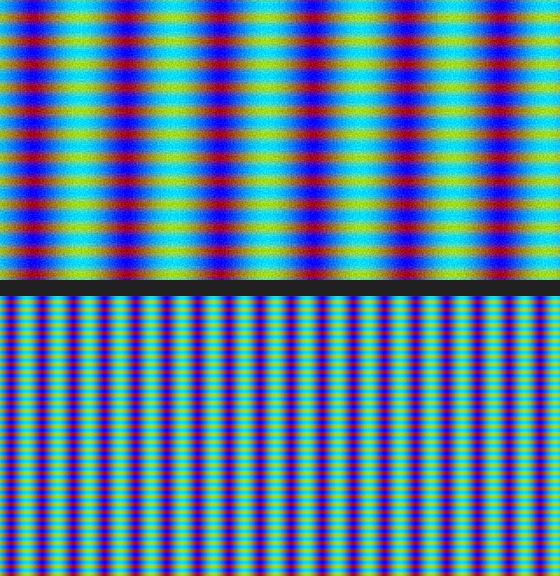
Top: one tile. Bottom: repeated 3 by 3.
Write a WebGL 1 fragment shader that draws this pattern.

```glsl
precision highp float;

uniform vec2 u_resolution;

const float PI = 3.14159265;
const vec2 REPEATS = vec2(6.0, 12.0);
const vec2 DARK_PHASE = vec2(0.36, 0.25);
const vec3 PEAK = vec3(0.65, 0.87, 1.0);
const vec2 GRAIN_CELLS = vec2(320.0, 160.0);
const float GRAIN_STRENGTH = 0.16;

// Unit gradient on a lattice that wraps after "period" cells.
vec2 latticeGradient(vec2 cell, vec2 period) {
  vec2 p = mod(cell, period);
  vec3 q = fract(p.xyx * vec3(0.1031, 0.1030, 0.0973));
  q += dot(q, q.yzx + 33.33);
  float angle = 2.0 * PI * fract((q.x + q.y) * q.z);
  return vec2(cos(angle), sin(angle));
}

float gradientNoise(vec2 p, vec2 period) {
  vec2 cell = floor(p);
  vec2 f = p - cell;
  vec2 blend = f * f * f * (f * (f * 6.0 - 15.0) + 10.0);
  vec2 e = vec2(1.0, 0.0);
  float a = dot(latticeGradient(cell, period), f);
  float b = dot(latticeGradient(cell + e.xy, period), f - e.xy);
  float c = dot(latticeGradient(cell + e.yx, period), f - e.yx);
  float d = dot(latticeGradient(cell + e.xx, period), f - e.xx);
  return mix(mix(a, b, blend.x), mix(c, d, blend.x), blend.y);
}

// Rectified sine: zero at the dark phase, one half a repeat away.
float wave(float x, float repeats, float phase) {
  return abs(sin(PI * (x * repeats - phase)));
}

// Green follows the columns; red and blue alternate along the rows.
vec3 wovenBands(vec2 uv) {
  float column = wave(uv.x, REPEATS.x, DARK_PHASE.x);
  float row = wave(uv.y, REPEATS.y, DARK_PHASE.y);
  return PEAK * vec3(1.0 - row * row, pow(column, 1.4), pow(row, 1.12));
}

void main() {
  vec2 uv = gl_FragCoord.xy / u_resolution;
  float grain = gradientNoise(uv * GRAIN_CELLS, GRAIN_CELLS);
  vec3 color = wovenBands(uv) + GRAIN_STRENGTH * grain;
  gl_FragColor = vec4(clamp(color, 0.0, 1.0), 1.0);
}
```
